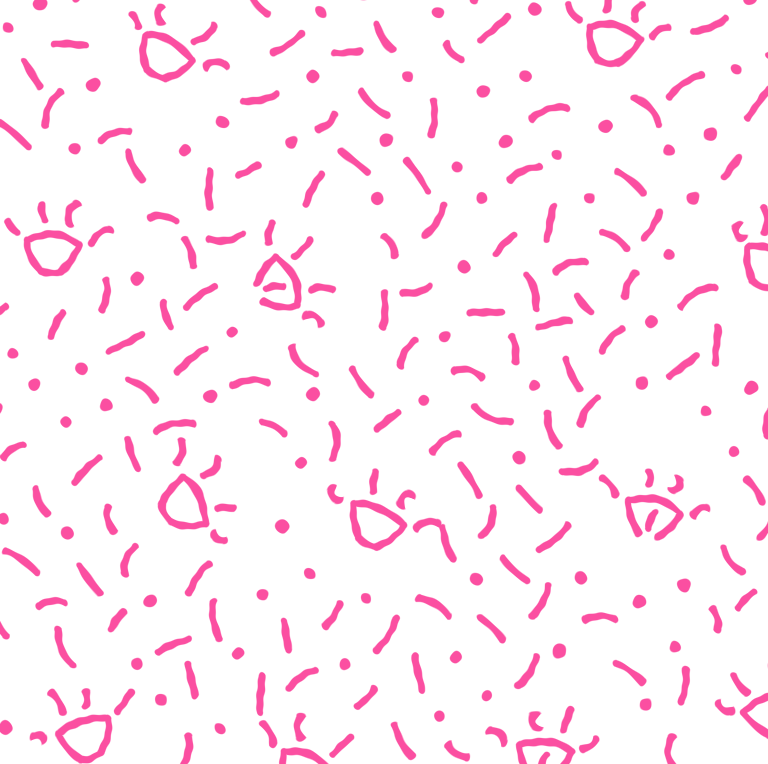
Give the GLSL for this pattern, as a Shadertoy shader.

```glsl
// Pink hand-drawn confetti: dots, curved dashes and little party fans on white.

const vec3 PAPER = vec3(1.0);
const vec3 PINK = vec3(0.985, 0.31, 0.63);
const float PEN = 0.0046;        // half width of a stroke
const float MARK_CELL = 0.0625;  // spacing of dots and dashes
const float FAN_CELL = 0.3;      // spacing of fans
const float FAN_CLEAR = 0.097;   // radius kept free around a fan

vec3 hash3(vec2 p, float seed) {
    vec3 q = fract(vec3(p.xyx + seed) * vec3(0.1031, 0.1030, 0.0973));
    q += dot(q, q.yxz + 33.33);
    return fract((q.xxy + q.yzz) * q.zyx);
}

mat2 rotation(float a) {
    float c = cos(a), s = sin(a);
    return mat2(c, s, -s, c);
}

// Uneven hand movement from layered sines
vec2 handWobble(vec2 p) {
    return 0.0011 * sin(p.yx * 95.0 + vec2(1.0, 4.0))
         + 0.0005 * sin(p.yx * 330.0 + p * 140.0);
}

// Signed distance to a stroke from a to b, bowed sideways by sag
float stroke(vec2 p, vec2 a, vec2 b, float sag) {
    float halfLen = 0.5 * length(b - a);
    vec2 along = normalize(b - a);
    vec2 q = p - 0.5 * (a + b);
    q = vec2(dot(q, along), dot(q, vec2(-along.y, along.x)));
    float x = clamp(q.x, -halfLen, halfLen);
    float t = x / halfLen;
    float slope = 2.0 * sag * t / halfLen;
    float rise = (q.y - sag * (1.0 - t * t)) / sqrt(1.0 + slope * slope);
    float width = PEN * (1.0 + 0.1 * sin(t * 2.5 + sag * 900.0));
    return length(vec2(q.x - x, rise)) - width;
}

// Fan grid: every other row is shifted by half a cell
vec2 fanId(vec2 p) {
    vec2 g = p / FAN_CELL + vec2(0.2, 0.35);
    float row = floor(g.y);
    return vec2(floor(g.x + 0.5 * mod(row, 2.0)), row);
}

vec2 fanCenter(vec2 id) {
    vec2 jitter = 0.3 * (hash3(id, 7.0).xy - 0.5);
    vec2 shift = vec2(0.5 * mod(id.y, 2.0), 0.0);
    return (id + 0.5 + jitter - shift - vec2(0.2, 0.35)) * FAN_CELL;
}

bool fanExists(vec2 id) {
    return hash3(id, 19.0).z < 0.85;
}

// Wedge outline with rays bursting from its wide side
float fan(vec2 p, vec2 id) {
    vec3 h = hash3(id, 31.0);
    vec2 q = rotation(0.5 + 1.6 * (h.x - 0.5)) * (p - fanCenter(id));
    vec2 foot = vec2(0.013, -0.045), rim = vec2(0.035, -0.006);
    vec2 mirror = vec2(-1.0, 1.0);

    float d = stroke(q, rim * mirror, rim, 0.009);
    d = min(d, stroke(q, foot, rim, -0.003));
    d = min(d, stroke(q, foot * mirror, rim * mirror, 0.003));
    if (h.y < 0.6) d = min(d, stroke(q, foot * mirror, foot, -0.003));
    else d = min(d, stroke(q, vec2(-0.002, -0.036), vec2(0.003, -0.014), 0.002));

    for (int i = 0; i < 4; i++) {
        vec3 r = hash3(id, 43.0 + float(i) * 5.0);
        float a = (float(i) - 1.5) * 0.6 + 0.2 * (r.x - 0.5);
        vec2 dir = vec2(sin(a), cos(a));
        vec2 origin = vec2(0.0, foot.y);
        float reach = 0.082 + 0.018 * r.y;
        d = min(d, stroke(q, origin + dir * 0.067, origin + dir * reach, 0.012 * (r.z - 0.5)));
    }
    return d;
}

// One dot or curved dash per cell of a tilted grid
float mark(vec2 p, vec2 id, mat2 tilt) {
    vec3 h = hash3(id, 3.0), k = hash3(id, 61.0);
    vec2 center = tilt * ((id + 0.5 + 0.3 * (h.xy - 0.5)) * MARK_CELL);
    vec2 near = fanId(center);
    if (fanExists(near) && distance(center, fanCenter(near)) < FAN_CLEAR) return 1.0;

    vec2 q = p - center;
    bool isDot = mod(id.x - id.y, 3.0) < 0.5;
    if (k.z < 0.12) isDot = !isDot;
    if (isDot) return length(q * vec2(1.0, 0.94 + 0.12 * k.x)) - mix(0.0068, 0.0092, h.z);

    // Neighbours turn crosswise so that dashes do not meet end to end
    float angle = 0.5 + 1.5708 * mod(id.x + id.y, 2.0) + 1.5 * (h.z - 0.5);
    float halfLen = MARK_CELL * mix(0.2, 0.39, sqrt(k.x));
    vec2 tip = halfLen * vec2(cos(angle), sin(angle));
    return stroke(q, -tip, tip, 0.62 * halfLen * (k.y - 0.5));
}

void mainImage(out vec4 fragColor, in vec2 fragCoord) {
    float pixel = 1.0 / iResolution.y;
    vec2 p = fragCoord * pixel;
    p += handWobble(p);

    // Fans stay inside their own cell
    vec2 id = fanId(p);
    float d = fanExists(id) ? fan(p, id) : 1.0;

    // Marks reach into neighbouring cells
    mat2 tilt = rotation(0.5);
    vec2 cell = floor((p * tilt) / MARK_CELL);
    for (int y = -1; y <= 1; y++)
        for (int x = -1; x <= 1; x++)
            d = min(d, mark(p, cell + vec2(x, y), tilt));

    float ink = 1.0 - smoothstep(-0.8 * pixel, 0.8 * pixel, d);
    fragColor = vec4(mix(PAPER, PINK, ink), 1.0);
}
```
